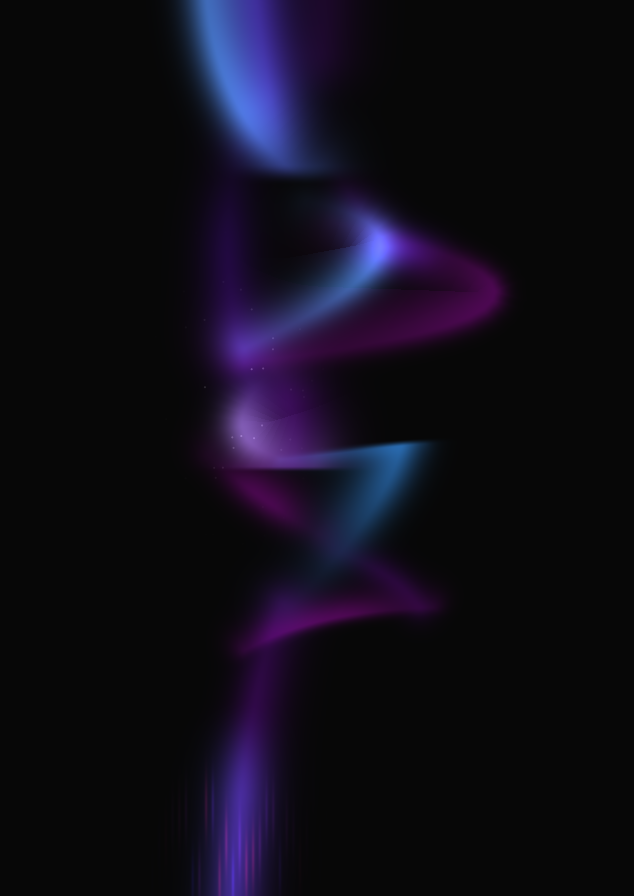
Reproduce this background procedurally as a Shadertoy shader.

```glsl
// Folded ribbons of blue, violet and magenta light on a near-black field.
#define BACKGROUND vec3(0.026)
#define BRIGHTNESS 1.0
#define FALLOFF 1.6
#define CURVE_STEPS 16
#define STREAK_WIDTH 0.0075
#define STREAK_GAIN 0.22
#define SPARK_CELL 0.011
#define SPARK_GAIN 0.22

const vec3 BLUE = vec3(0.22, 0.42, 0.70);
const vec3 DEEP_BLUE = vec3(0.11, 0.32, 0.54);
const vec3 INDIGO = vec3(0.17, 0.07, 0.43);
const vec3 LAVENDER = vec3(0.43, 0.33, 0.60);
const vec3 MAGENTA = vec3(0.27, 0.005, 0.29);
const vec3 PURPLE = vec3(0.19, 0.01, 0.30);

float hash(vec2 cell) {
    return fract(sin(dot(cell, vec2(127.1, 311.7))) * 43758.5);
}

// Glow along a quadratic curve; widths are (left, right) of travel,
// ends are the strengths at its start and finish.
float ribbon(vec2 p, vec2 a, vec2 b, vec2 c, vec2 widths, vec2 ends) {
    float nearest = 1e5, t = 0.0;
    vec2 offset = vec2(0.0), from = a;
    for (int i = 1; i <= CURVE_STEPS; i++) {
        float s = float(i) / float(CURVE_STEPS);
        vec2 to = mix(mix(a, b, s), mix(b, c, s), s);
        vec2 chord = to - from;
        float h = clamp(dot(p - from, chord) / dot(chord, chord), 0.0, 1.0);
        vec2 q = p - from - h * chord;
        float d = dot(q, q);
        if (d < nearest) {
            nearest = d;
            offset = q;
            t = s + (h - 1.0) / float(CURVE_STEPS);
        }
        from = to;
    }
    float dist = sqrt(nearest);
    vec2 tangent = normalize(mix(b - a, c - b, t));
    float side = (tangent.x * offset.y - tangent.y * offset.x) / max(dist, 1e-5);
    float width = mix(widths.y, widths.x, clamp(0.5 + 0.5 * side, 0.0, 1.0));
    float strength = mix(ends.x, 1.0, smoothstep(0.0, 0.45, t))
                   * mix(ends.y, 1.0, smoothstep(0.0, 0.45, 1.0 - t));
    return strength * exp(-pow(dist / width, FALLOFF));
}

vec3 upperFolds(vec2 p) {
    // Tall blue sheet with its cut lower hem
    vec3 sheet = BLUE * ribbon(p, vec2(-0.125, 1.03), vec2(-0.118, 0.87), vec2(-0.012, 0.80), vec2(0.042, 0.024), vec2(0.9, 0.35));
    sheet += INDIGO * ribbon(p, vec2(-0.07, 1.03), vec2(-0.06, 0.92), vec2(-0.035, 0.81), vec2(0.036), vec2(1.0, 0.4));
    sheet += 0.4 * PURPLE * ribbon(p, vec2(0.01, 1.03), vec2(0.01, 0.95), vec2(0.0, 0.88), vec2(0.04), vec2(1.0, 0.1));
    vec3 light = sheet * smoothstep(0.793, 0.817, p.y);

    // Indigo spine and blue chevron
    light += vec3(0.10, 0.01, 0.22) * ribbon(p, vec2(-0.09, 0.83), vec2(-0.115, 0.70), vec2(-0.075, 0.57), vec2(0.03), vec2(0.4, 0.8));
    light += BLUE * ribbon(p, vec2(-0.01, 0.775), vec2(0.18, 0.735), vec2(-0.08, 0.612), vec2(0.018, 0.03), vec2(0.1, 0.4));
    light += 0.8 * INDIGO * exp(-pow(length((p - vec2(0.085, 0.721)) / vec2(0.04, 0.022)), 2.0));

    // Magenta wing and its haze
    light += MAGENTA * ribbon(p, vec2(-0.08, 0.596), vec2(0.42, 0.657), vec2(0.02, 0.75), vec2(0.05, 0.014), vec2(0.5, 0.2));
    light += 0.5 * PURPLE * ribbon(p, vec2(0.015, 0.82), vec2(0.04, 0.76), vec2(0.12, 0.71), vec2(0.022), vec2(0.1, 0.5));
    return light;
}

vec3 lowerFolds(vec2 p) {
    // Lavender fold above a crisp hem
    vec3 fold = LAVENDER * ribbon(p, vec2(-0.05, 0.585), vec2(-0.135, 0.50), vec2(-0.005, 0.482), vec2(0.038, 0.022), vec2(0.1, 0.3));
    fold += 0.9 * PURPLE * ribbon(p, vec2(-0.06, 0.60), vec2(-0.01, 0.55), vec2(-0.03, 0.46), vec2(0.04), vec2(0.3, 0.7));
    vec3 light = fold * smoothstep(0.473, 0.480, p.y);
    light += 0.95 * MAGENTA * ribbon(p, vec2(-0.12, 0.49), vec2(-0.06, 0.44), vec2(0.0, 0.405), vec2(0.03, 0.018), vec2(0.3, 0.3));

    // Blue fold hanging from a slanted edge
    vec3 drape = DEEP_BLUE * ribbon(p, vec2(0.10, 0.53), vec2(0.09, 0.44), vec2(-0.03, 0.325), vec2(0.023, 0.037), vec2(1.0, 0.25));
    drape *= mix(0.5, 1.0, smoothstep(0.38, 0.49, p.y));
    drape += 0.45 * DEEP_BLUE * ribbon(p, vec2(-0.04, 0.487), vec2(0.04, 0.495), vec2(0.12, 0.505), vec2(0.004, 0.012), vec2(0.3, 0.2));
    float edge = 0.499 + 0.07 * p.x;
    light += drape * (1.0 - smoothstep(edge - 0.004, edge + 0.004, p.y));

    // Low magenta fold
    light += MAGENTA * ribbon(p, vec2(0.13, 0.322), vec2(0.0, 0.32), vec2(-0.08, 0.275), vec2(0.007, 0.022), vec2(0.3, 0.4));
    light += 0.6 * PURPLE * ribbon(p, vec2(0.02, 0.385), vec2(0.09, 0.36), vec2(0.115, 0.322), vec2(0.018), vec2(0.3, 0.7));

    // Stem rising from the foot
    light += 0.85 * PURPLE * ribbon(p, vec2(-0.04, 0.325), vec2(-0.085, 0.20), vec2(-0.095, -0.04), vec2(0.032, 0.024), vec2(0.7, 0.8));
    light += vec3(0.10, 0.14, 0.34) * ribbon(p, vec2(-0.08, 0.22), vec2(-0.085, 0.10), vec2(-0.10, -0.06), vec2(0.03), vec2(0.0, 0.9));
    return light;
}

// Fine vertical streaks of random height and hue
vec3 streaks(vec2 p) {
    float column = floor(p.x / STREAK_WIDTH);
    float across = fract(p.x / STREAK_WIDTH) - 0.5;
    float middle = mix(0.01, 0.13, hash(vec2(column, 1.0)));
    float body = exp(-pow(across / 0.22, 2.0) - pow((p.y - middle) / 0.032, 2.0));
    float spread = exp(-pow((p.x + 0.092) / 0.05, 2.0));
    vec3 hue = mix(vec3(0.2, 0.15, 1.0), vec3(1.0, 0.08, 0.3), hash(vec2(column, 2.0)));
    return STREAK_GAIN * hue * body * spread;
}

// Sparse cellular specks near the folds
vec3 sparks(vec2 p) {
    vec2 cell = floor(p / SPARK_CELL);
    vec2 centre = 0.25 + 0.5 * vec2(hash(cell), hash(cell + 17.0));
    float d = length(fract(p / SPARK_CELL) - centre);
    float lit = step(0.92, hash(cell + 41.0));
    float area = exp(-pow(length((p - vec2(-0.085, 0.57)) / vec2(0.05, 0.09)), 2.0));
    return vec3(SPARK_GAIN * lit * area * (1.0 - smoothstep(0.04, 0.16, d)));
}

void mainImage(out vec4 fragColor, in vec2 fragCoord) {
    vec2 p = vec2(fragCoord.x - 0.5 * iResolution.x, fragCoord.y) / iResolution.y;
    vec3 light = upperFolds(p) + lowerFolds(p) + streaks(p) + sparks(p);
    fragColor = vec4(BACKGROUND + BRIGHTNESS * light, 1.0);
}
```
